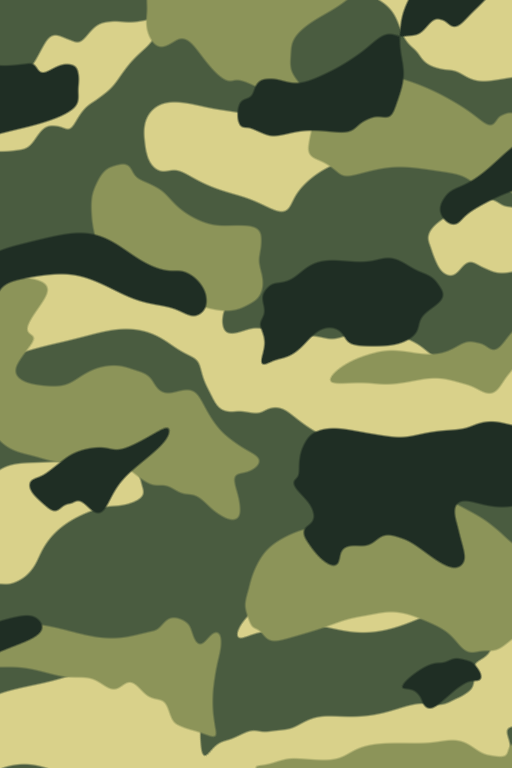
Write a Shadertoy shader that draws this pattern.

```glsl
// Woodland camouflage: layered, smooth-edged organic blobs in four flat greens.

const vec3 MOSS  = vec3(0.29, 0.36, 0.25);
const vec3 SAND  = vec3(0.85, 0.82, 0.54);
const vec3 OLIVE = vec3(0.55, 0.58, 0.35);
const vec3 DARK  = vec3(0.12, 0.18, 0.14);

// Field level above which each layer is painted (higher = less area)
const float SAND_LEVEL  = 0.14;
const float OLIVE_LEVEL = 0.12;
const float DARK_LEVEL  = 0.28;

// Blob spacing (in canvas widths) and tilt (in radians) of each layer
const vec2 SAND_SIZE  = vec2(1.05, 0.42);
const vec2 OLIVE_SIZE = vec2(1.15, 0.42);
const vec2 DARK_SIZE  = vec2(0.95, 0.39);
const float SAND_TILT  = 0.12;
const float OLIVE_TILT = -0.08;
const float DARK_TILT  = 0.25;

const float SPACING_WEIGHT = 0.50; // even distribution of blobs
const float NOISE_WEIGHT   = 0.65; // irregularity of blobs
const float NOISE_SCALE    = 1.7;
const float BEND_SCALE = 3.0;      // broad curls, mostly sideways
const vec2  BEND       = vec2(0.30, 0.13);
const float LOBE_SCALE = 8.0;      // small lobes and fingers
const vec2  LOBE       = vec2(0.10, 0.06);
const float EDGE       = 0.0045;   // edge softness in canvas widths
const float TAU = 6.2831853;

float hash(vec2 p) {
    return fract(sin(dot(p, vec2(127.1, 311.7))) * 43758.5453);
}

// Contribution of one lattice corner with a random unit gradient
float corner(vec2 cell, vec2 offset) {
    float angle = TAU * hash(cell);
    return dot(vec2(cos(angle), sin(angle)), offset);
}

float gradientNoise(vec2 p) {
    vec2 i = floor(p), f = fract(p);
    vec2 s = f * f * f * (f * (f * 6.0 - 15.0) + 10.0);
    vec2 e = vec2(1.0, 0.0);
    return mix(mix(corner(i, f), corner(i + e, f - e), s.x),
               mix(corner(i + e.yx, f - e.yx), corner(i + 1.0, f - 1.0), s.x), s.y);
}

vec2 noisePair(vec2 p) {
    return vec2(gradientNoise(p), gradientNoise(p + vec2(37.3, 71.9)));
}

// Staggered bumps, bent and roughened into blobs
float blobField(vec2 p, vec2 size, float tilt, float seed) {
    vec2 shift = vec2(seed, seed * 1.7);
    p += BEND * noisePair(p * BEND_SCALE + shift);
    p += LOBE * noisePair(p * LOBE_SCALE - shift);
    float c = cos(tilt), s = sin(tilt);
    vec2 q = vec2(c * p.x + s * p.y, c * p.y - s * p.x) / size;
    vec2 wave = cos(TAU * (q + shift));
    return SPACING_WEIGHT * wave.x * wave.y
         + NOISE_WEIGHT * gradientNoise(q * NOISE_SCALE + shift * 3.0);
}

// Antialiased coverage of the area above a level
float coverage(float field, float level) {
    float slope = length(vec2(dFdx(field), dFdy(field)));
    float width = slope * max(EDGE * iResolution.x, 1.0);
    return clamp(0.5 + (field - level) / max(width, 1e-5), 0.0, 1.0);
}

void mainImage(out vec4 fragColor, in vec2 fragCoord) {
    vec2 p = fragCoord / iResolution.x;

    float sand  = blobField(p, SAND_SIZE,  SAND_TILT,  11.37);
    float olive = blobField(p, OLIVE_SIZE, OLIVE_TILT, 23.81);
    float dark  = blobField(p, DARK_SIZE,  DARK_TILT,  41.59);

    // Paint from the ground up
    vec3 color = MOSS;
    color = mix(color, SAND,  coverage(sand,  SAND_LEVEL));
    color = mix(color, OLIVE, coverage(olive, OLIVE_LEVEL));
    color = mix(color, DARK,  coverage(dark,  DARK_LEVEL));

    fragColor = vec4(color, 1.0);
}
```
